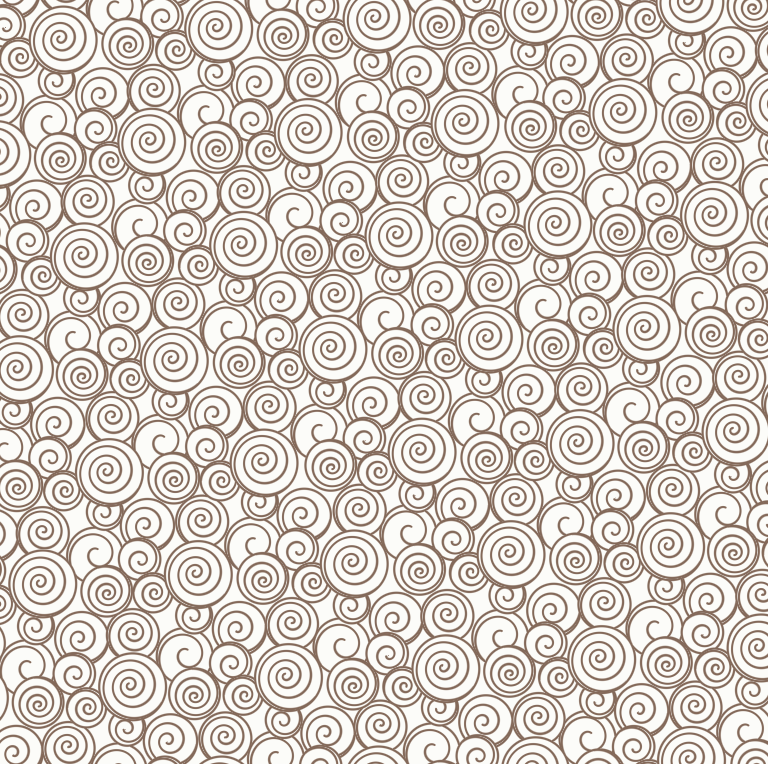
This pattern is drawn by a WebGL 2 fragment shader. Its source:

```glsl
#version 300 es
precision highp float;
// Brown curls packed on white: eight spirals repeat over a skewed lattice.
// Each is a power-law spiral that runs into its own rim circle, and each
// opaque disc hides the part of its neighbours that lies beneath it.

uniform vec2 u_resolution;
out vec4 outColor;

const float TAU = 6.2831853;
const float GROWTH = 1.45;  // radius grows as turns^GROWTH
const mat2 LATTICE = mat2(0.2044, 0.0130, 0.0872, 0.1471);

// One cluster, bottom to top: centre x, centre y, radius, turns
const vec4 CURLS[8] = vec4[8](
    vec4( 0.0764,  0.0390, 0.0365, 2.0),
    vec4(-0.0580,  0.0630, 0.0347, 2.9),
    vec4( 0.1360,  0.0310, 0.0270, 2.4),
    vec4( 0.0104,  0.0686, 0.0339, 3.6),
    vec4( 0.0885,  0.0930, 0.0234, 2.2),
    vec4( 0.1540, -0.0120, 0.0255, 3.2),
    vec4( 0.0070, -0.0010, 0.0435, 4.2),
    vec4( 0.0900, -0.0070, 0.0330, 4.1));

vec2 hash2(vec2 p) {
    vec3 h = fract(p.xyx * vec3(0.1031, 0.1030, 0.0973));
    h += dot(h, h.yzx + 33.33);
    return fract((h.xx + h.yz) * h.zy);
}

vec2 polar(float radius, float turn) {
    return radius * vec2(cos(TAU * turn), sin(TAU * turn));
}

// Distance to a spiral of the given turns that ends on its rim at angle "end"
float spiralDistance(vec2 p, float radius, float turns, float end) {
    float rim = abs(length(p) - radius);

    // Push the core away from the place where the arm joins the rim
    p += polar(0.12 * radius, end) * max(0.0, 1.0 - length(p) / radius);
    float r = max(length(p), 1e-5);
    float phase = end - turns;
    float angle = atan(p.y, p.x) / TAU - phase;

    // Nearest winding, with the offset scaled back to a length
    float t = turns * pow(r / radius, 1.0 / GROWTH);
    float winding = round(t - angle) + angle;
    float arm = abs(t - winding) * r / length(vec2(t / GROWTH, 1.0 / TAU));

    // Rounded inner tip
    float start = 0.6;
    float tipRadius = radius * pow(start / turns, GROWTH);
    float tip = length(p - polar(tipRadius, start + phase));
    bool onArm = winding >= start && winding <= turns;
    return min(rim, onArm ? min(arm, tip) : tip);
}

void main() {
    vec2 uv = gl_FragCoord.xy / u_resolution.x;
    float soft = 0.5 * max(0.002, 1.0 / u_resolution.x);
    float halfLine = 0.00145;
    mat2 toCell = inverse(LATTICE);
    float ink = 0.0;

    // Stack the curls; only the nearest copy of each can reach this point
    for (int i = 0; i < 8; i++) {
        vec4 curl = CURLS[i];
        vec2 p = uv - vec2(0.426, 0.541) - curl.xy;
        vec2 cell = round(toCell * p);
        vec2 jitter = hash2(cell + float(i) * 7.0 + 50.0) - 0.5;
        p -= LATTICE * cell + 0.004 * jitter;

        float end = 0.625 + 0.38 * float(i) + 0.06 * jitter.x;
        float d = spiralDistance(p, curl.z, curl.w, end);
        float line = 1.0 - smoothstep(halfLine - soft, halfLine + soft, d);
        float cover = 1.0 - smoothstep(-soft, soft, length(p) - curl.z);
        ink = max(ink * (1.0 - cover), line);
    }

    vec3 paper = vec3(0.99, 0.99, 0.975);
    vec3 brown = vec3(0.515, 0.41, 0.35);
    outColor = vec4(mix(paper, brown, ink), 1.0);
}
```
